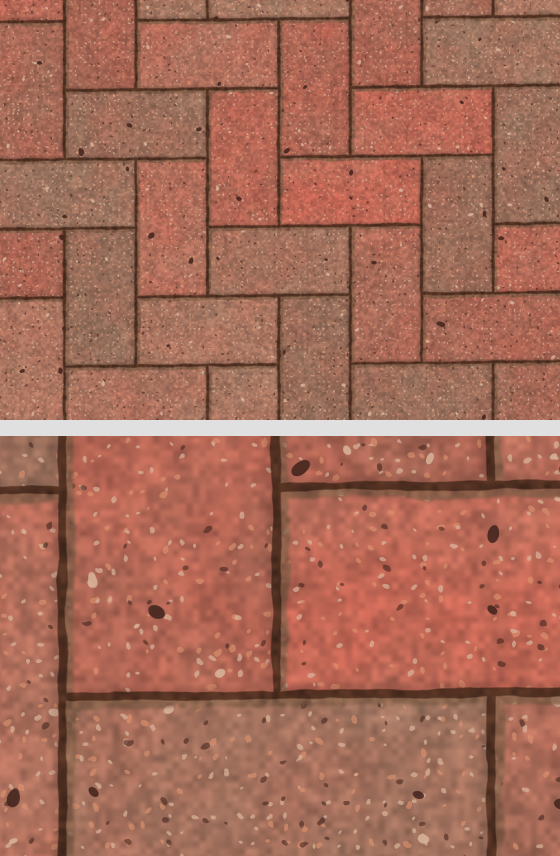
Top, the full canvas; bottom, a detail of the centre.
This texture is drawn by a Shadertoy shader. Its source:

```glsl
// Herringbone paving of speckled red and brown bricks with dark, sandy joints.

// Layout, in canvas heights
const vec2  CELL        = vec2(0.1701, 0.1645); // half a brick
const vec2  ORIGIN      = vec2(-0.0165, -0.112);
const float TILT        = 0.011;
const float GAP_HALF    = 0.0036;
const float SAND_WIDTH  = 0.0105;
const float EDGE_WOBBLE = 0.0035;

// Colours
const vec3 BROWN_CLAY = vec3(0.605, 0.455, 0.375);
const vec3 RED_CLAY   = vec3(0.750, 0.385, 0.320);
const vec3 SAND       = vec3(0.500, 0.365, 0.275);
const vec3 GAP        = vec3(0.290, 0.170, 0.115);
const vec3 PIT        = vec3(0.270, 0.150, 0.120);
const vec3 PALE_CHIP  = vec3(0.850, 0.710, 0.610);
const vec3 WARM_CHIP  = vec3(0.860, 0.570, 0.430);

// Wear
const float RED_BIAS     = 2.6;  // higher leaves fewer red bricks
const float GRAIN_AMOUNT = 0.36;
const float TONE_SPREAD  = 0.10;

float hash(vec2 p) {
    vec3 q = fract(p.xyx * vec3(0.1031, 0.1030, 0.0973));
    q += dot(q, q.yzx + 33.33);
    return fract((q.x + q.y) * q.z);
}

float noise(vec2 p) {
    vec2 i = floor(p), f = fract(p);
    f = f * f * (3.0 - 2.0 * f);
    return mix(mix(hash(i), hash(i + vec2(1, 0)), f.x),
               mix(hash(i + vec2(0, 1)), hash(i + vec2(1, 1)), f.x), f.y);
}

float fbm(vec2 p) {
    float sum = 0.0, weight = 0.5;
    for (int i = 0; i < 4; i++) {
        sum += weight * noise(p);
        p = mat2(1.6, 1.2, -1.2, 1.6) * p + 17.3;
        weight *= 0.5;
    }
    return sum / 0.9375;
}

// Ragged spots scattered one per grid square; density is the share filled.
float spots(vec2 p, float scale, float density, float radius, float pixel) {
    vec2 q = p * scale, id = floor(q);
    vec2 jitter = vec2(hash(id + 11.7), hash(id + 53.1)) - 0.5;
    vec2 d = fract(q) - 0.5 - 0.4 * jitter;
    float turn = 6.2832 * hash(id + 91.9);
    d = mat2(cos(turn), sin(turn), -sin(turn), cos(turn)) * d;
    float size = radius * mix(0.45, 1.0, hash(id + 29.3));
    float edge = length(d * vec2(0.85, 1.3)) - size * mix(0.6, 1.2, noise(q * 5.0));
    float soft = pixel * scale * 0.8;
    return (1.0 - smoothstep(-soft, soft, edge)) * step(hash(id), density);
}

// Finds the brick at p: xy is its first cell, z is 1 when it stands upright.
vec3 herringbone(vec2 cell) {
    float phase = mod(cell.x + cell.y, 4.0);
    bool upright = phase > 0.5 && phase < 2.5;
    if (phase < 0.5) cell.x -= 1.0;
    else if (upright && phase > 1.5) cell.y -= 1.0;
    return vec3(cell, upright ? 1.0 : 0.0);
}

void mainImage(out vec4 fragColor, in vec2 fragCoord) {
    float pixel = 1.0 / iResolution.y;
    vec2 p = vec2(fragCoord.x, iResolution.y - fragCoord.y) * pixel;

    // Brick layout with slightly uneven edges
    vec2 wobble = vec2(fbm(p * 32.0), fbm(p * 32.0 + 71.0)) - 0.5;
    vec2 laid = p + vec2(0.0, TILT * p.x) - ORIGIN + EDGE_WOBBLE * wobble;
    vec3 brick = herringbone(floor(laid / CELL));
    vec2 size = CELL * (brick.z > 0.5 ? vec2(1, 2) : vec2(2, 1));
    vec2 fromStart = laid - brick.xy * CELL, fromEnd = size - fromStart;
    float nearSide = min(fromStart.x, fromStart.y);
    float border = min(nearSide, min(fromEnd.x, fromEnd.y));

    // Clay: each brick has its own tone, with blotches of red
    float blotch = fbm(p * 13.0 + 40.0 * hash(brick.xy + 8.4)) - 0.5;
    float redness = pow(hash(brick.xy + 3.7), RED_BIAS) + 0.55 * blotch + 0.10;
    vec3 color = mix(BROWN_CLAY, RED_CLAY, clamp(redness, 0.0, 1.0));
    color *= 1.0 + TONE_SPREAD * (hash(brick.xy + 61.2) - 0.5);

    // Grain, chips of stone and small pits
    float grain = 0.6 * noise(p * 190.0) + 0.4 * noise(p * 95.0 + 5.0) - 0.5;
    color *= 1.0 + GRAIN_AMOUNT * grain + 0.12 * (fbm(p * 30.0 + 9.0) - 0.5);
    color = mix(color, WARM_CHIP, 0.65 * spots(p + 3.1, 72.0, 0.35, 0.24, pixel));
    color = mix(color, PALE_CHIP, 0.70 * spots(p + 1.7, 88.0, 0.30, 0.25, pixel));
    color = mix(color, PALE_CHIP, 0.85 * spots(p + 6.3, 30.0, 0.10, 0.17, pixel));
    color = mix(color, PIT, 0.60 * spots(p + 4.9, 64.0, 0.16, 0.22, pixel));
    color = mix(color, PIT, 0.90 * spots(p + 2.3, 19.0, 0.06, 0.17, pixel));

    // Worn edges, sand on the upper and left sides, then the open gap
    color *= mix(0.88, 1.0, smoothstep(0.004, 0.013, border));
    float sandEdge = SAND_WIDTH * mix(0.55, 1.25, fbm(p * 45.0 + 23.0));
    float sand = 1.0 - smoothstep(sandEdge - 0.002, sandEdge + 0.002, nearSide);
    color = mix(color, SAND * (1.0 + 0.5 * grain), 0.75 * sand);
    float gapEdge = GAP_HALF * mix(0.55, 1.35, fbm(p * 38.0 + 51.0));
    float gap = 1.0 - smoothstep(gapEdge - pixel, gapEdge + pixel, border);
    color = mix(color, GAP * (1.0 + 0.6 * grain), 0.92 * gap);

    fragColor = vec4(clamp(color, 0.0, 1.0), 1.0);
}
```
